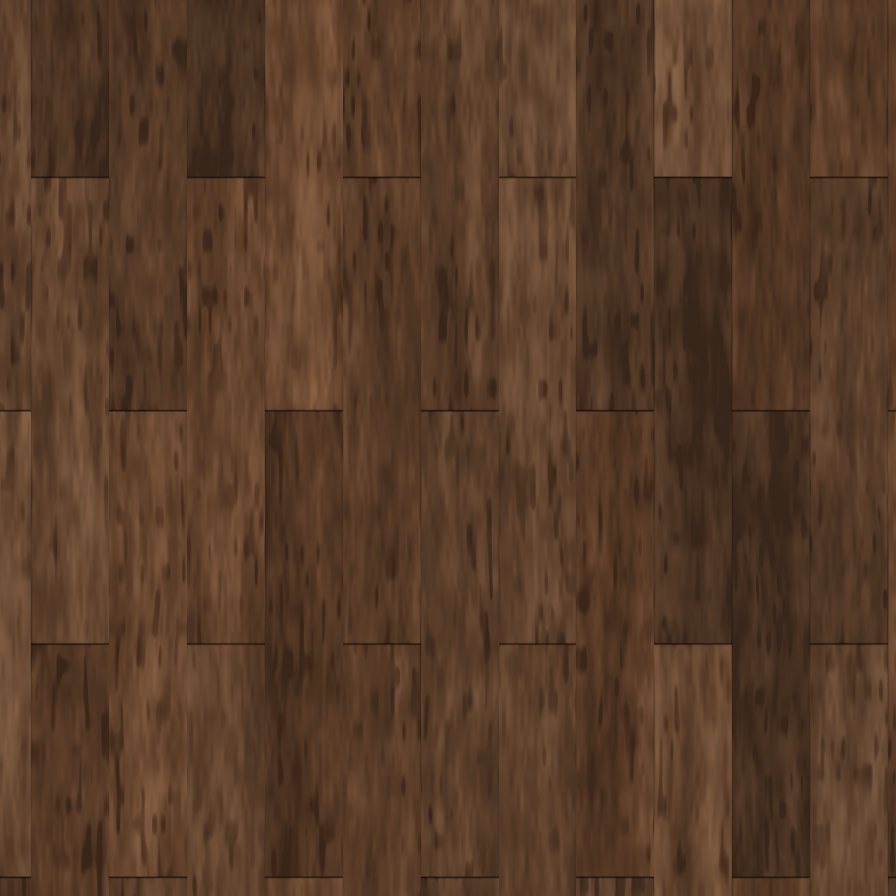
Give the GLSL for this texture, as a WebGL 1 fragment shader.

```glsl
precision highp float;

uniform vec2 u_resolution;

const vec2 PLANK_SIZE = vec2(0.0869, 0.5208);
const vec2 PLANK_ORIGIN = vec2(0.0350, 0.0208);
const float JOINT_HALF_WIDTH = 0.0010;
const float SEAM_HALF_WIDTH = 0.0008;

const vec3 DARK_WOOD = vec3(0.225, 0.148, 0.100);
const vec3 MID_WOOD = vec3(0.362, 0.245, 0.164);
const vec3 LIGHT_WOOD = vec3(0.530, 0.385, 0.278);

float hash(vec2 p) {
  return fract(sin(dot(p, vec2(127.1, 311.7))) * 43758.5453);
}

float noise(vec2 p) {
  vec2 cell = floor(p);
  vec2 f = fract(p);
  f = f * f * (3.0 - 2.0 * f);
  float low = mix(hash(cell), hash(cell + vec2(1.0, 0.0)), f.x);
  float high = mix(hash(cell + vec2(0.0, 1.0)), hash(cell + vec2(1.0, 1.0)), f.x);
  return mix(low, high, f.y);
}

// Noise centred on zero, in -0.5 to 0.5
float signedNoise(vec2 p) {
  return noise(p) - 0.5;
}

// Coverage of a thin line at distance d, softened by one pixel
float line(float d, float halfWidth, float pixel) {
  return 1.0 - smoothstep(halfWidth - pixel, halfWidth + pixel, d);
}

// Distance to the nearest edge of a unit cell, per axis
vec2 edgeDistance(vec2 local) {
  return min(local, 1.0 - local);
}

// Brightness change from the vertical grain of one plank
float grain(vec2 p, vec2 seed) {
  p.x += 0.006 * signedNoise(p * vec2(9.0, 7.0) + seed);
  float streaks = 0.34 * signedNoise(p * vec2(48.0, 3.0) + seed);
  float mottle = 0.24 * signedNoise(p * vec2(55.0, 22.0) + seed.yx);
  float fibres = 0.26 * signedNoise(p * vec2(130.0, 9.0) + seed);
  float fine = 0.24 * signedNoise(p * vec2(260.0, 45.0) + seed.yx);
  float pores = smoothstep(0.60, 0.92, noise(p * vec2(170.0, 32.0) + seed));
  float patches = smoothstep(0.25, 0.75, noise(p * vec2(26.0, 7.0) + seed.yx));
  return streaks + mottle + fibres + fine + 0.05 - pores * mix(0.12, 0.42, patches);
}

vec3 woodColor(float tone) {
  vec3 lower = mix(DARK_WOOD, MID_WOOD, clamp(tone * 2.0, 0.0, 1.0));
  return mix(lower, LIGHT_WOOD, clamp(tone * 2.0 - 1.0, 0.0, 1.0));
}

void main() {
  vec2 uv = gl_FragCoord.xy / u_resolution;
  vec2 pixel = 1.0 / u_resolution;

  // Columns of planks, every other one shifted by half a length
  vec2 grid = (uv - PLANK_ORIGIN) / PLANK_SIZE;
  float column = floor(grid.x);
  grid.y -= 0.5 * mod(column + 1.0, 2.0);
  vec2 plank = floor(grid);
  vec2 edge = edgeDistance(fract(grid)) * PLANK_SIZE;

  // Plank tone: mostly medium, with a few dark or pale ones
  float shade = hash(plank + 17.3) - 0.5;
  float plankTone = shade * (0.22 + 0.85 * abs(shade));
  vec2 seed = 60.0 * vec2(hash(plank + 3.7), hash(plank + 8.1));
  float tone = 0.48 + plankTone + grain(uv, seed);

  vec3 color = woodColor(tone);
  float warmth = hash(plank + 29.5) - 0.5;
  color *= 1.0 + 0.05 * warmth * vec3(1.0, 0.0, -1.0);

  // Dark end joints and faint, uneven long seams
  float joint = line(edge.y, JOINT_HALF_WIDTH, pixel.y);
  float seam = line(edge.x, SEAM_HALF_WIDTH, pixel.x);
  float seamColumn = floor(grid.x + 0.5);
  float seamWear = noise(vec2(seamColumn * 7.0, uv.y * 18.0));
  float seamDepth = mix(0.06, 0.36, hash(vec2(seamColumn, 5.0))) * seamWear;
  color *= 1.0 - 0.55 * joint;
  color *= 1.0 - seamDepth * seam;

  gl_FragColor = vec4(color, 1.0);
}
```
